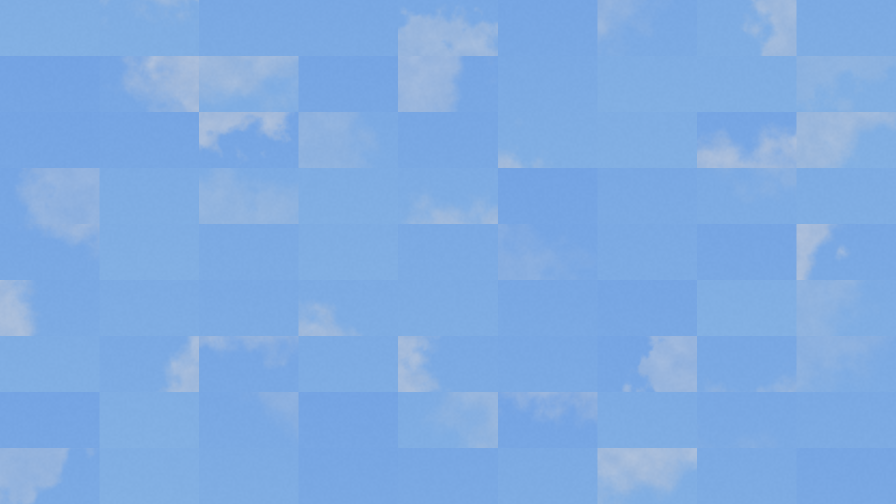
This texture is drawn by a WebGL 1 fragment shader. Its source:

```glsl
precision highp float;

uniform vec2 u_resolution;

float hash(vec2 p) {
  vec3 q = fract(p.xyx * vec3(0.1031, 0.1030, 0.0973));
  q += dot(q, q.yzx + 33.33);
  return fract((q.x + q.y) * q.z);
}

float noise(vec2 p) {
  vec2 cell = floor(p);
  vec2 f = fract(p);
  f = f * f * (3.0 - 2.0 * f);
  float low = mix(hash(cell), hash(cell + vec2(1.0, 0.0)), f.x);
  float high = mix(hash(cell + vec2(0.0, 1.0)), hash(cell + 1.0), f.x);
  return mix(low, high, f.y);
}

float fbm(vec2 p) {
  float sum = 0.0;
  float weight = 0.5;
  for (int i = 0; i < 5; i++) {
    sum += weight * noise(p);
    p = mat2(1.6, 1.2, -1.2, 1.6) * p + 7.3;
    weight *= 0.5;
  }
  return sum / 0.97;
}

// One of several independent random values belonging to a tile
float tileRandom(vec2 tile, float channel) {
  return hash(tile + vec2(17.0, 31.0) * channel + 5.0);
}

// Clear sky: a flat tone per tile, slightly paler toward the bottom
vec3 skyColor(vec2 tile, vec2 p) {
  float paleness = tileRandom(tile, 1.0) - 0.25 * p.y;
  return mix(vec3(0.46, 0.645, 0.89), vec3(0.51, 0.687, 0.888), paleness);
}

// Cloud bank entering from a random side, with a ragged, soft border
float cloudCover(vec2 tile, vec2 p, float billow) {
  float angle = 6.2832 * tileRandom(tile, 2.0);
  float offset = mix(-0.3, 0.6, tileRandom(tile, 3.0));
  float softness = mix(0.12, 0.5, tileRandom(tile, 4.0));
  float depth = dot(p, vec2(cos(angle), sin(angle))) - offset;
  depth += 1.3 * (billow - 0.5);
  float opacity = mix(0.3, 1.0, tileRandom(tile, 5.0));
  float cloudy = step(tileRandom(tile, 6.0), 0.4);
  return cloudy * opacity * smoothstep(-softness, softness, depth);
}

vec3 tiledSky(vec2 uv) {
  // Nine tiles across and nine down, each a separate patch of sky
  vec2 grid = uv * 9.0;
  vec2 tile = floor(grid);
  vec2 p = (fract(grid) - 0.5) * vec2(16.0 / 9.0, 1.0);

  float billow = fbm(p * 2.4 + tile * 23.0 + 40.0);
  float shade = fbm(p * 3.5 + tile * 19.0 + 300.0);
  vec3 cloud = mix(vec3(0.62, 0.71, 0.84), vec3(0.73, 0.78, 0.86), shade);
  float cover = cloudCover(tile, p, billow) * mix(0.75, 1.0, shade);
  vec3 color = mix(skyColor(tile, p), cloud, cover);

  // Faint mottling
  return color + 0.012 * (noise(p * 26.0 + tile * 60.0 + 90.0) - 0.5);
}

void main() {
  // Four samples per pixel smooth the tile borders
  vec3 color = vec3(0.0);
  for (int y = 0; y < 2; y++) {
    for (int x = 0; x < 2; x++) {
      vec2 shift = vec2(float(x), float(y)) * 0.5 - 0.25;
      color += tiledSky((gl_FragCoord.xy + shift) / u_resolution);
    }
  }
  gl_FragColor = vec4(color * 0.25, 1.0);
}
```
